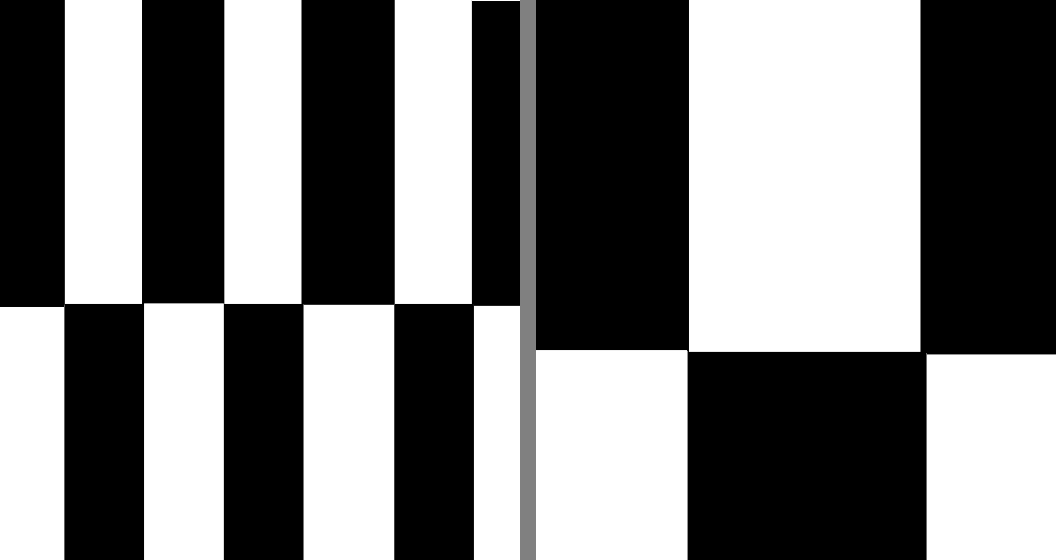
Left: the whole. Right: its middle third, enlarged.
This pattern is drawn by a WebGL 2 fragment shader. Its source:

```glsl
#version 300 es
precision highp float;

#define BAR_COUNT 3
#define FIRST_CENTRE 0.1989
#define PITCH 0.3067
#define LAST_SHIFT 0.0210
#define LOWER_OFFSET 0.0015
#define UPPER_HALF_WIDTH 0.0742
#define LOWER_HALF_WIDTH 0.0766
#define BAR_SEAM 0.4572
#define GAP_SEAMS vec4(0.4518, 0.4583, 0.4557, 0.4538)
#define SLIVER_BASE 0.9982

uniform vec2 u_resolution;
out vec4 fragColor;

const vec3 BLACK = vec3(0.0);
const vec3 WHITE = vec3(1.0);

// Coverage of a signed distance, positive inside, over one pixel
float cover(float inside, float pixel) {
    return clamp(0.5 + inside / pixel, 0.0, 1.0);
}

// The last bar stands slightly apart from the regular pitch
float barCentre(int i) {
    float shift = i == BAR_COUNT - 1 ? LAST_SHIFT : 0.0;
    return FIRST_CENTRE + PITCH * float(i) + shift;
}

void main() {
    vec2 uv = gl_FragCoord.xy / u_resolution;
    vec2 pixel = 1.0 / u_resolution;

    // Bars of both rows, and the gap that holds this point
    float upperBars = 0.0;
    float lowerBars = 0.0;
    int gap = 0;
    for (int i = 0; i < BAR_COUNT; i++) {
        float x = uv.x - barCentre(i);
        upperBars = max(upperBars, cover(UPPER_HALF_WIDTH - abs(x), pixel.x));
        lowerBars = max(lowerBars, cover(LOWER_HALF_WIDTH - abs(x - LOWER_OFFSET), pixel.x));
        gap += x > 0.0 ? 1 : 0;
    }

    // Uneven seam: white bars over black bars, black gaps over white gaps
    float seam = mix(GAP_SEAMS[gap], BAR_SEAM, lowerBars);
    float upperRow = cover(uv.y - seam, pixel.y);
    float light = mix(1.0 - lowerBars, upperBars, upperRow);

    // Thin white sliver above the last black column
    float lastColumn = gap == BAR_COUNT ? 1.0 - upperBars : 0.0;
    light = max(light, lastColumn * cover(uv.y - SLIVER_BASE, pixel.y));

    fragColor = vec4(mix(BLACK, WHITE, light), 1.0);
}
```
